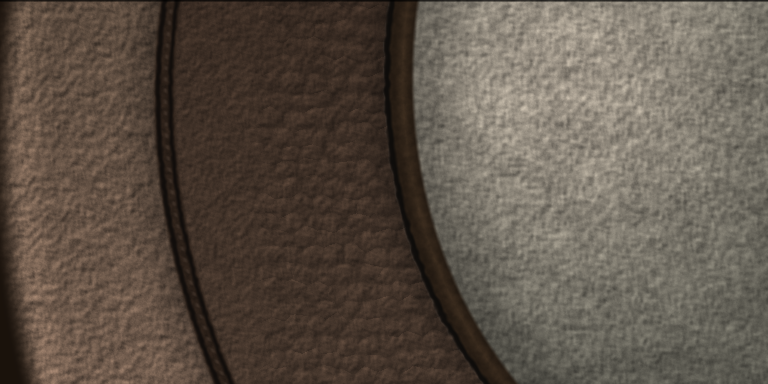
Reproduce this texture procedurally as a Shadertoy shader.

```glsl
// Stitched leather beside a curved piped edge and a pale woven panel.
// Parabolic curves split the materials; signed offsets from them place seams,
// while value noise and staggered domes supply the grain and embossing.

float hash(vec2 p) {
    vec3 q = fract(vec3(p.xyx) * 0.1031);
    q += dot(q, q.yzx + 33.33);
    return fract((q.x + q.y) * q.z);
}

float noise(vec2 p) {
    vec2 i = floor(p), f = fract(p);
    f = f * f * (3.0 - 2.0 * f);
    float low = mix(hash(i), hash(i + vec2(1, 0)), f.x);
    float high = mix(hash(i + vec2(0, 1)), hash(i + vec2(1, 1)), f.x);
    return mix(low, high, f.y);
}

float fbm(vec2 p) {
    float sum = 0.0, gain = 0.5;
    for (int i = 0; i < 4; i++) {
        sum += gain * noise(p);
        p = mat2(1.6, 1.2, -1.2, 1.6) * p + 7.3;
        gain *= 0.5;
    }
    return sum;
}

// Noise slope seen under a light from the upper left.
float relief(vec2 p, float scale) {
    return fbm(p * scale) - fbm(p * scale + vec2(-0.45, 0.55));
}

// Soft line of the given half width around zero distance.
float band(float d, float halfWidth, float soft) {
    return 1.0 - smoothstep(halfWidth - soft, halfWidth + soft, abs(d));
}

// Horizontal position of a bowed edge; x is the value, y its slope.
vec2 bow(float y, float apexY, float apexX, float square, float quartic) {
    float d = y - apexY;
    return vec2(apexX + square * d * d + quartic * d * d * d * d,
                2.0 * square * d + 4.0 * quartic * d * d * d);
}

float offsetFrom(float x, vec2 curve) {
    return (x - curve.x) / sqrt(1.0 + curve.y * curve.y);
}

// Staggered irregular domes, lit from above with dark creases.
float embossing(vec2 p, vec2 cell) {
    vec2 g = p / cell;
    float nearest = 9.0;
    vec2 toCentre = vec2(0);
    for (int j = -1; j <= 1; j++)
    for (int i = -1; i <= 1; i++) {
        float row = floor(g.y) + float(j);
        float shift = 0.5 * mod(row, 2.0);
        vec2 id = vec2(floor(g.x - shift) + float(i), row);
        vec2 jitter = vec2(hash(id), hash(id + 41.0)) - 0.5;
        vec2 d = g - id - vec2(shift + 0.5, 0.5) - 0.4 * jitter;
        float dist = dot(d, d);
        if (dist < nearest) { nearest = dist; toCentre = d; }
    }
    float crease = smoothstep(0.12, 0.45, nearest);
    return dot(toCentre, vec2(-0.25, 0.75)) * (1.0 - crease) - 0.3 * crease;
}

vec3 smoothLeather(vec2 p, float edge, float seam) {
    vec3 c = mix(vec3(0.43, 0.35, 0.295), vec3(0.36, 0.295, 0.245), p.y);
    c *= 1.0 + 0.24 * band(edge - 0.06, 0.02, 0.06);
    c *= mix(0.72, 1.0, smoothstep(0.0, 0.14, -seam));
    c *= 1.0 + 0.75 * relief(p, 68.0) + 0.25 * (fbm(p * 25.0) - 0.47);
    return mix(vec3(0.10, 0.07, 0.045), c, smoothstep(-0.03, 0.045, edge));
}

vec3 embossedLeather(vec2 p, float groove) {
    vec3 c = mix(vec3(0.275, 0.215, 0.175), vec3(0.23, 0.175, 0.14), p.y);
    float mask = smoothstep(0.58, 0.76, p.x);
    vec2 warped = p + 0.012 * vec2(noise(p * 22.0), noise(p * 22.0 + 9.0));
    c *= 1.0 + 0.42 * mask * embossing(warped, vec2(0.055, 0.045));
    c *= 1.0 + 0.55 * relief(p, 85.0) + 0.3 * (fbm(p * 45.0) - 0.47);
    return c * mix(0.78, 1.0, smoothstep(0.0, 0.09, -groove));
}

vec3 wovenPanel(vec2 p, float rim) {
    vec2 q = (p - vec2(1.45, 0.8)) / vec2(0.65);
    float glow = exp(-dot(q, q));
    vec3 tint = mix(vec3(1.01, 1.0, 0.90), vec3(1.06, 1.0, 0.91), glow);
    float weave = noise(p * vec2(60, 125)) + noise(p * vec2(125, 55) + 17.0) - 1.0;
    float cloth = 1.0 + 0.20 * weave + 0.42 * relief(p, 70.0);
    cloth += 0.28 * (fbm(p * vec2(9, 16)) - 0.47);
    float shade = mix(0.78, 1.0, smoothstep(0.0, 0.2, rim));
    return tint * (0.31 + 0.27 * glow) * cloth * shade;
}

// Two dark furrows with short stitches on the raised strip between them.
vec3 stitchedSeam(vec3 c, vec2 p, float d, float aa) {
    float rough = 0.004 * (noise(p * 70.0) - 0.5);
    float stitch = smoothstep(0.2, 0.45, abs(fract(p.y * 34.0 + d * 9.0) - 0.5));
    c = mix(c, vec3(0.17, 0.125, 0.095) * (0.7 + 0.6 * fbm(p * 80.0)), band(d, 0.026, 0.007));
    c = mix(c, vec3(0.30, 0.24, 0.20), 0.55 * stitch * band(d - 0.003, 0.004, 0.003 + aa));
    float furrows = max(band(d + 0.016 + rough, 0.006, 0.005), band(d - 0.016 + rough, 0.005, 0.005));
    return mix(c, vec3(0.055, 0.043, 0.037), 0.88 * furrows);
}

void mainImage(out vec4 fragColor, in vec2 fragCoord) {
    vec2 p = fragCoord / iResolution.y;
    p.x *= 2.0 * iResolution.y / iResolution.x;
    float aa = 1.0 / iResolution.y;

    // Signed offsets from the four boundaries
    vec2 grooveCurve = bow(p.y, 0.8, 1.008, 0.33, 0.12);
    float edge = offsetFrom(p.x, bow(p.y, 0.65, 0.0, 0.19, 0.0));
    float seam = offsetFrom(p.x, bow(p.y, 0.75, 0.428, 0.28, 0.0));
    float groove = offsetFrom(p.x, grooveCurve);
    float rim = offsetFrom(p.x, grooveCurve + vec2(0.068 + 0.02 * (p.y - 0.8) * (p.y - 0.8), 0.0));

    // Material layers from left to right
    vec3 c = mix(smoothLeather(p, edge, seam), embossedLeather(p, groove), smoothstep(-aa, aa, seam));
    c = stitchedSeam(c, p, seam, aa);
    vec3 piping = vec3(0.15, 0.11, 0.075) + vec3(0.085, 0.065, 0.045) * band(rim + 0.027, 0.008, 0.018);
    piping *= 0.8 + 0.4 * fbm(p * 75.0);
    c = mix(c, piping, smoothstep(-0.004, 0.004, groove));
    c = mix(c, wovenPanel(p, rim), smoothstep(-0.007, 0.006, rim));

    // Dark groove, its cool glint, and the thin upper border
    float wobble = 0.006 * (noise(p * 55.0) - 0.5);
    c = mix(c, vec3(0.045, 0.04, 0.035), 0.9 * band(groove + wobble, 0.007, 0.005));
    c += vec3(0.06, 0.065, 0.065) * band(groove + 0.009 + wobble, 0.001, 0.003) * noise(p * 60.0);
    c *= mix(1.0, 0.3, smoothstep(0.996 - aa, 0.996 + aa, p.y));
    fragColor = vec4(clamp(c, 0.0, 1.0), 1.0);
}
```
